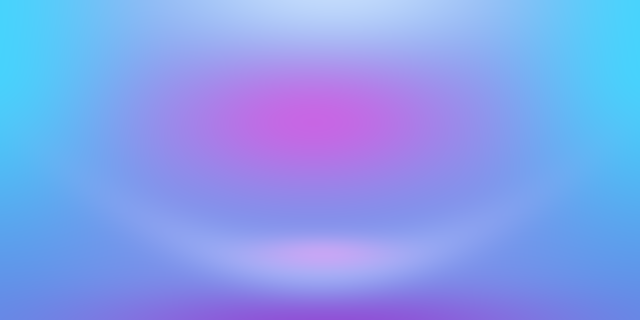
This background is drawn by a WebGL 1 fragment shader. Its source:

```glsl
precision highp float;
// Soft gradient backdrop: cyan sides around a periwinkle centre, with a
// magenta oval, a pale glow above it, a curved pale band below it and a
// violet floor. Every part is a Gaussian glow mixed over the base.

uniform vec2 u_resolution;

#define OVAL_CENTER vec2(0.49, 0.625)
#define OVAL_RADIUS vec2(0.235, 0.225)
#define TOP_RADIUS vec2(0.25, 0.19)
#define FLOOR_RADIUS vec2(0.36, 0.12)
#define BAND_BASE 0.165
#define BAND_CURVE 1.9
#define BAND_WIDTH 0.085
#define BAND_SPREAD 0.27

const vec3 CYAN = vec3(0.27, 0.83, 0.99);
const vec3 BLUE = vec3(0.38, 0.57, 0.91);
const vec3 PERIWINKLE = vec3(0.47, 0.58, 0.92);
const vec3 SKY = vec3(0.50, 0.69, 0.95);
const vec3 MAGENTA = vec3(0.79, 0.39, 0.89);
const vec3 ICE = vec3(0.78, 0.87, 0.99);
const vec3 VIOLET = vec3(0.57, 0.29, 0.83);
const vec3 LAVENDER = vec3(0.64, 0.71, 0.97);
const vec3 PINK = vec3(0.81, 0.65, 0.96);

// Elliptical falloff: 1 at the centre, 1/e at the radius.
float glow(vec2 p, vec2 center, vec2 radius) {
  vec2 q = (p - center) / radius;
  return exp(-dot(q, q));
}

// Side colour fading into the centre colour, both varying with height.
vec3 baseGradient(vec2 p) {
  vec3 side = mix(BLUE, CYAN, smoothstep(0.0, 0.8, p.y));
  vec3 middle = mix(PERIWINKLE, SKY, smoothstep(0.2, 1.0, p.y));
  float edgeDistance = 0.5 - abs(p.x - 0.5);
  return mix(side, middle, smoothstep(-0.02, 0.29, edgeDistance));
}

// Upturned parabola that fades towards its ends.
float curvedBand(vec2 p) {
  float x = p.x - 0.5;
  float offset = (p.y - BAND_BASE - BAND_CURVE * x * x) / BAND_WIDTH;
  float along = x / BAND_SPREAD;
  return exp(-offset * offset - along * along);
}

void main() {
  vec2 p = gl_FragCoord.xy / u_resolution;
  vec3 color = baseGradient(p);

  // Violet floor and magenta oval
  color = mix(color, VIOLET, 0.95 * glow(p, vec2(0.51, -0.02), FLOOR_RADIUS));
  color = mix(color, MAGENTA, 0.97 * glow(p, OVAL_CENTER, OVAL_RADIUS));

  // Pale glow at the top
  color = mix(color, ICE, 0.95 * glow(p, vec2(0.52, 1.04), TOP_RADIUS));

  // Curved band with a pink highlight at its lowest point
  color = mix(color, LAVENDER, 0.88 * curvedBand(p));
  color = mix(color, PINK, 0.85 * glow(p, vec2(0.505, 0.205), vec2(0.11, 0.055)));

  gl_FragColor = vec4(color, 1.0);
}
```
